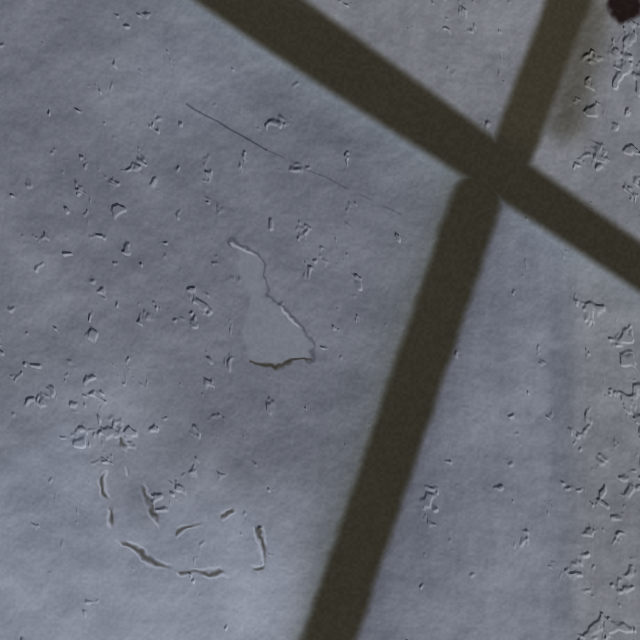
Give the GLSL for this texture, as a WebGL 2 fragment shader.

```glsl
#version 300 es
precision highp float;
uniform vec2 u_resolution;
out vec4 outColor;

const vec3 GROUT = vec3(0.198, 0.186, 0.155);
const vec3 GROUT_OLIVE = vec3(0.265, 0.245, 0.195);
const vec3 STONE = vec3(0.420, 0.434, 0.474);
const vec3 STONE_LIGHT = vec3(0.525, 0.545, 0.605);
const vec3 STONE_RIGHT = vec3(0.450, 0.468, 0.515);
const vec3 STONE_WARM = vec3(0.455, 0.465, 0.490);
const vec3 RIM = vec3(0.500, 0.540, 0.575);
const vec3 FLAKE = vec3(0.465, 0.480, 0.518);
const vec3 SOOT = vec3(0.130, 0.095, 0.095);
const float EDGE_BLUR = 0.009;
const float PIT_DARK = 0.25;
const float PIT_LIGHT = 0.15;
const vec2 RELIEF_STEP = vec2(-0.002, 0.004);
const int COUNT = 10;
const vec2 FLAKE_OUTLINE[COUNT] = vec2[COUNT](
    vec2(0.365, 0.622), vec2(0.410, 0.590), vec2(0.410, 0.538), vec2(0.449, 0.512), vec2(0.484, 0.460),
    vec2(0.484, 0.440), vec2(0.436, 0.427), vec2(0.391, 0.437), vec2(0.380, 0.479), vec2(0.391, 0.525));
const vec2 CRACK[COUNT] = vec2[COUNT](
    vec2(0.163, 0.251), vec2(0.176, 0.180), vec2(0.221, 0.134), vec2(0.293, 0.102), vec2(0.417, 0.112),
    vec2(0.410, 0.147), vec2(0.384, 0.212), vec2(0.267, 0.167), vec2(0.228, 0.219), vec2(0.190, 0.320));

float hash(vec2 cell) {
    uvec2 q = uvec2(ivec2(cell)) * uvec2(1597u, 3812u) + 7919u;
    uint h = (q.x ^ (q.y >> 1u)) * 747796u + q.y * 28917u;
    h = (h ^ (h >> 15u)) * 277803u;
    h = (h ^ (h >> 13u)) * 668265u;
    return float((h ^ (h >> 16u)) & 65535u) / 65535.0;
}
float noise(vec2 p) {
    vec2 i = floor(p), f = fract(p);
    f = f * f * (3.0 - 2.0 * f);
    return mix(mix(hash(i), hash(i + vec2(1, 0)), f.x), mix(hash(i + vec2(0, 1)), hash(i + 1.0), f.x), f.y);
}
float fbm(vec2 p) {
    return 0.54 * noise(p) + 0.29 * noise(p * 2.1 + 17.0) + 0.17 * noise(p * 4.3 + 41.0);
}
vec2 jitter(vec2 p) { return vec2(noise(p), noise(p + 90.0)) - 0.5; }
float segment(vec2 p, vec2 a, vec2 b) {
    vec2 ab = b - a;
    return length(p - a - ab * clamp(dot(p - a, ab) / dot(ab, ab), 0.0, 1.0));
}
float polyline(vec2 p, vec2 pts[COUNT], int first, int last) {
    float d = 1.0;
    for (int i = first; i < last; i++) d = min(d, segment(p, pts[i], pts[(i + 1) % COUNT]));
    return d;
}
float polygon(vec2 p, vec2 pts[COUNT]) {
    float side = 1.0;
    for (int i = 0, j = COUNT - 1; i < COUNT; j = i++) {
        vec2 a = pts[i], b = pts[j];
        if ((a.y > p.y) != (b.y > p.y) && p.x < (b.x - a.x) * (p.y - a.y) / (b.y - a.y) + a.x) side = -side;
    }
    return side * polyline(p, pts, 0, COUNT);
}
float spot(vec2 p, vec2 center, float radius) {
    vec2 q = (p - center) / radius;
    return exp(-dot(q, q));
}
float pits(vec2 p, float density) {
    float level = mix(0.82, 0.57, density);
    return smoothstep(level, level + 0.15, fbm((p + 0.012 * jitter(p * 62.0)) * vec2(50.0, 46.0)));
}

void main() {
    vec2 uv = gl_FragCoord.xy / u_resolution;
    vec2 p = uv + 0.004 * jitter(uv * 45.0);
    vec2 rough = uv + 0.008 * jitter(uv * 60.0) + 0.005 * jitter(uv * 135.0);

    // Joints: long diagonal, lower arm, upper arm
    float above = dot(uv - vec2(0.391, 1.0), normalize(vec2(0.417, 0.609)));
    float diagonal = abs(above) - mix(0.050, 0.033, smoothstep(0.35, 1.0, uv.x));
    float lowerArm = segment(p, vec2(0.745, 0.688), vec2(0.480, -0.1)) - 0.040;
    float upperArm = segment(p, vec2(0.797, 0.753), vec2(0.925, 1.1)) - 0.034;
    float joint = min(diagonal, min(lowerArm, upperArm));
    float below = smoothstep(0.0, -0.03, above);
    float right = smoothstep(-0.01, 0.01, uv.x - mix(0.514, 0.745, uv.y / 0.688));
    float leftTile = below * (1.0 - right), rightTile = below * right;

    // Tile tones
    float cloud = fbm(uv * 5.0) - 0.5;
    vec3 left = mix(STONE, STONE_LIGHT, smoothstep(0.5, 0.05, uv.y + 0.6 * uv.x - 0.1 - cloud * 0.4));
    left = mix(left, STONE_LIGHT, 0.4 * spot(uv, vec2(0.30, 0.88), 0.12));
    vec3 rightColor = mix(STONE_RIGHT, STONE_WARM, smoothstep(0.86, 0.93, uv.x));
    rightColor -= 0.03 * smoothstep(0.845, 0.87, uv.x) * smoothstep(0.91, 0.89, uv.x);
    vec3 color = mix(STONE_WARM, mix(left, rightColor, right), below);
    color += 0.09 * cloud + 0.10 * (fbm(uv * vec2(18.0, 32.0)) - 0.5);
    color += (1.0 - leftTile) * 0.05 * (fbm(uv * vec2(60.0, 12.0)) - 0.5);

    // Pale rim and soft shading beside the joints
    color = mix(color, RIM, 0.6 * below * exp(-max(diagonal, 0.0) / 0.025));
    vec3 shade = mix(vec3(0.34, 0.36, 0.35), vec3(0.34, 0.35, 0.39), right);
    color = mix(color, shade, 0.75 * below * exp(-max(lowerArm, 0.0) / 0.024));
    float stain = smoothstep(0.055, 0.0, segment(p, vec2(0.885, 0.81), vec2(0.925, 0.98)));
    color = mix(color, GROUT_OLIVE, 0.6 * stain * (1.0 - below));

    // Chipped pits, lit from above
    float clusters = spot(uv, vec2(0.19, 0.69), 0.13) + spot(uv, vec2(0.11, 0.45), 0.11)
                   + spot(uv, vec2(0.23, 0.28), 0.10) + 0.6 * spot(uv, vec2(0.40, 0.52), 0.15);
    float density = leftTile * (0.25 + 0.5 * clusters) + rightTile * mix(0.3, 0.9, smoothstep(0.87, 0.93, uv.x))
                  + (1.0 - below) * mix(0.5, 1.0, smoothstep(0.82, 0.88, uv.x));
    density = clamp(density, 0.0, 1.0) * smoothstep(0.0, 0.06, joint);
    float flake = polygon(rough, FLAKE_OUTLINE);
    float relief = pits(uv, density) - pits(uv + RELIEF_STEP, density);
    relief *= smoothstep(-0.004, 0.008, flake);
    color -= PIT_DARK * max(relief, 0.0) - PIT_LIGHT * max(-relief, 0.0);
    vec2 grainScale = vec2(75.0, 85.0);
    color -= 0.07 * (fbm(uv * grainScale) - fbm((uv + RELIEF_STEP) * grainScale));

    // Peeled flake with a bright shoulder and a dark lower lip
    color = mix(color, FLAKE, 0.75 * smoothstep(0.004, -0.004, flake));
    float broken = smoothstep(0.4, 0.65, noise(uv * 42.0 + 5.0));
    float shoulder = polyline(rough, FLAKE_OUTLINE, 0, 5);
    color += 0.14 * broken * smoothstep(0.004, 0.0, shoulder);
    color -= 0.09 * smoothstep(0.004, 0.0, abs(shoulder - 0.005)) * step(0.0, flake);
    float lip = polyline(rough, FLAKE_OUTLINE, 5, 7) + 0.003 * noise(uv * 50.0);
    color = mix(color, GROUT, 0.85 * smoothstep(0.006, 0.001, lip));

    // Broken crack loop and a long scratch
    float crack = polyline(rough + 0.012 * jitter(uv * 30.0), CRACK, 0, COUNT - 1);
    color = mix(color, GROUT, 0.65 * broken * smoothstep(0.006, 0.0, crack));
    color += 0.09 * broken * smoothstep(0.004, 0.0, abs(crack - 0.007));
    float scratch = segment(p, vec2(0.293, 0.837), vec2(0.417, 0.766));
    float faint = segment(p, vec2(0.417, 0.766), vec2(0.677, 0.642));
    color -= 0.13 * smoothstep(0.003, 0.0, scratch) + 0.06 * broken * smoothstep(0.003, 0.0, faint);

    // Joint fill, sooty corner and fine grain
    vec3 fill = mix(GROUT, GROUT_OLIVE, 0.5 * smoothstep(0.02, 0.09, above) + 0.2 * noise(uv * 9.0));
    color = mix(color, fill, smoothstep(EDGE_BLUR, -EDGE_BLUR, joint));
    color = mix(color, SOOT, smoothstep(0.032, 0.02, length(rough - vec2(0.975, 0.99))));
    outColor = vec4(color + 0.03 * (noise(uv * 230.0) - 0.5), 1.0);
}
```
